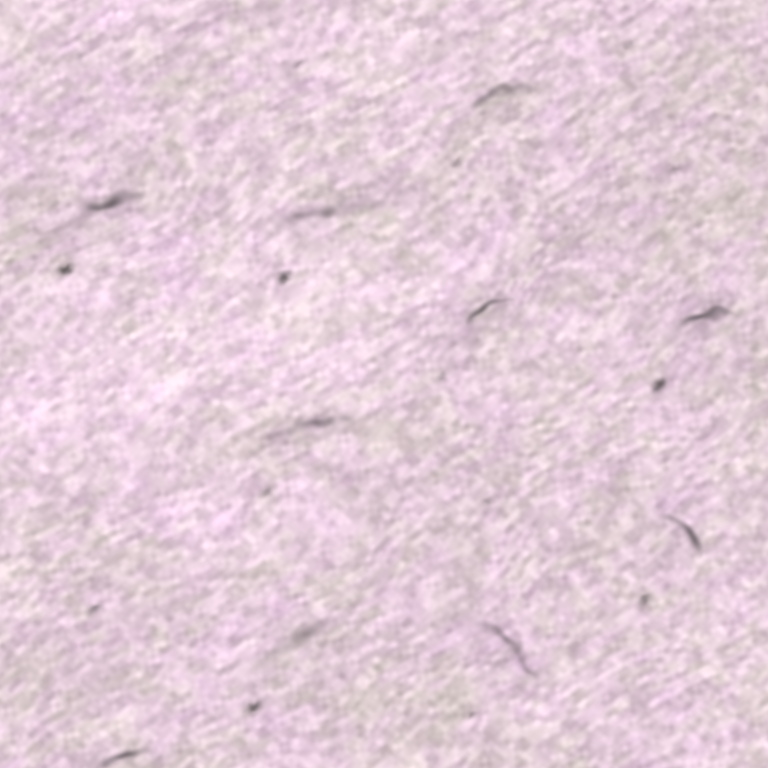
Give the GLSL for this texture, as a Shadertoy shader.

```glsl
// Pale pink stone with slanted mottled grain, grey clouds, dark veins and specks.

const vec3 PINK_STONE = vec3(0.900, 0.810, 0.856);
const vec3 TONE_AXIS = vec3(1.0, 0.93, 0.98);
const vec3 TINT_AXIS = vec3(0.3, -0.75, 0.85);   // green-grey to magenta
const vec3 VEIN_COLOR = vec3(0.43, 0.39, 0.41);
const vec3 SPECK_COLOR = vec3(0.30, 0.28, 0.28);
const float GRAIN_ANGLE = 0.52;
const int VEINS = 10;
const int SPECKS = 15;

float hash(vec2 p, float seed) {
    uvec3 q = uvec3(ivec3(vec3(p, seed)) + 4096);
    uint h = q.x * 1597334u ^ q.y * 3812015u ^ q.z * 2798796u;
    h = (h ^ (h >> 15u)) * 2246823u;
    h = (h ^ (h >> 13u)) * 3266489u;
    h ^= h >> 16u;
    return float(h & 65535u) / 65535.0;
}

// Value noise from -1 to 1
float noise(vec2 p, float seed) {
    vec2 cell = floor(p), f = fract(p);
    f = f * f * (3.0 - 2.0 * f);
    float low = mix(hash(cell, seed), hash(cell + vec2(1, 0), seed), f.x);
    float high = mix(hash(cell + vec2(0, 1), seed), hash(cell + vec2(1, 1), seed), f.x);
    return 2.0 * mix(low, high, f.y) - 1.0;
}

float fbm(vec2 p, float seed) {
    float sum = 0.0, gain = 0.55;
    for (int i = 0; i < 4; i++) {
        sum += gain * noise(p, seed + float(i));
        p = p * 2.1 + 3.7;
        gain *= 0.6;
    }
    return sum;
}

vec2 rotate(vec2 p, float angle) {
    float c = cos(angle), s = sin(angle);
    return vec2(c * p.x + s * p.y, c * p.y - s * p.x);
}

// Evenly spread positions on the canvas
vec2 scatter(float i, vec2 start) {
    return fract(start + i * vec2(0.7549, 0.5698));
}

// Tapered, slightly bent stroke with soft edges
float stroke(vec2 p, float halfLength, float halfWidth, float bend) {
    float along = p.x / halfLength;
    float taper = max(1.0 - along * along, 0.0);
    float across = (p.y + bend * along * along) / halfWidth;
    return taper * exp(-across * across);
}

float veins(vec2 p) {
    float cover = 0.0;
    vec2 wobble = 0.006 * vec2(noise(p * 45.0, 31.0), noise(p * 45.0, 32.0));
    for (int i = 0; i < VEINS; i++) {
        float id = float(i);
        float size = hash(vec2(id, 1), 40.0);
        float angle = 0.4 + 0.35 * (hash(vec2(id, 2), 40.0) - 0.5);
        if (i % 5 == 3) angle = -0.85;
        vec2 q = rotate(p - scatter(id, vec2(0.63, 0.60)) + wobble, angle);
        float strength = mix(0.28, 0.75, hash(vec2(id, 3), 40.0));
        float core = stroke(q, mix(0.03, 0.085, size), mix(0.005, 0.009, size), 0.010);
        float halo = stroke(q + vec2(0.01, 0.012), 0.09, 0.024, 0.010);
        cover = max(cover, strength * core + 0.11 * halo);
    }
    return cover * (0.9 + 0.4 * noise(p * 75.0, 33.0));
}

float specks(vec2 p) {
    float cover = 0.0;
    vec2 wobble = 0.002 * vec2(noise(p * 130.0, 51.0), noise(p * 130.0, 52.0));
    for (int i = 0; i < SPECKS; i++) {
        float id = float(i);
        float size = hash(vec2(id, 4), 60.0);
        vec2 q = rotate(p - scatter(id, vec2(0.82, 0.94)) + wobble, GRAIN_ANGLE);
        q /= mix(0.005, 0.008, size) * vec2(1.35, 0.85);
        cover = max(cover, mix(0.25, 0.85, size * size) * exp(-dot(q, q)));
    }
    return cover;
}

void mainImage(out vec4 fragColor, in vec2 fragCoord) {
    vec2 p = fragCoord / iResolution.y;

    // Grain space follows the slant, with gentle wandering
    vec2 warp = 0.012 * vec2(noise(p * 11.0, 1.0), noise(p * 11.0, 2.0));
    vec2 g = rotate(p + warp, GRAIN_ANGLE);

    // Broad clouds, medium patches and fine slanted grain
    float cloud = fbm(g * vec2(3.2, 4.6) + 2.3, 3.0);
    float patches = noise(g * vec2(19.0, 34.0), 8.0);
    float grain = noise(g * vec2(62.0, 118.0), 9.0);
    float fine = noise(rotate(p, 0.9) * 135.0, 10.0);
    float tone = 0.058 * cloud + 0.022 * patches + 0.080 * grain + 0.050 * fine;

    // Tint varies in softer blotches than the tone
    float tint = 0.021 * noise(g * vec2(38.0, 62.0), 11.0)
               + 0.014 * noise(g * 14.0, 12.0) + 0.012 * cloud;

    vec3 color = PINK_STONE + TONE_AXIS * tone + TINT_AXIS * tint;
    color = mix(color, VEIN_COLOR, clamp(veins(p), 0.0, 1.0));
    color = mix(color, SPECK_COLOR, specks(p));
    fragColor = vec4(clamp(color, 0.0, 1.0), 1.0);
}
```
